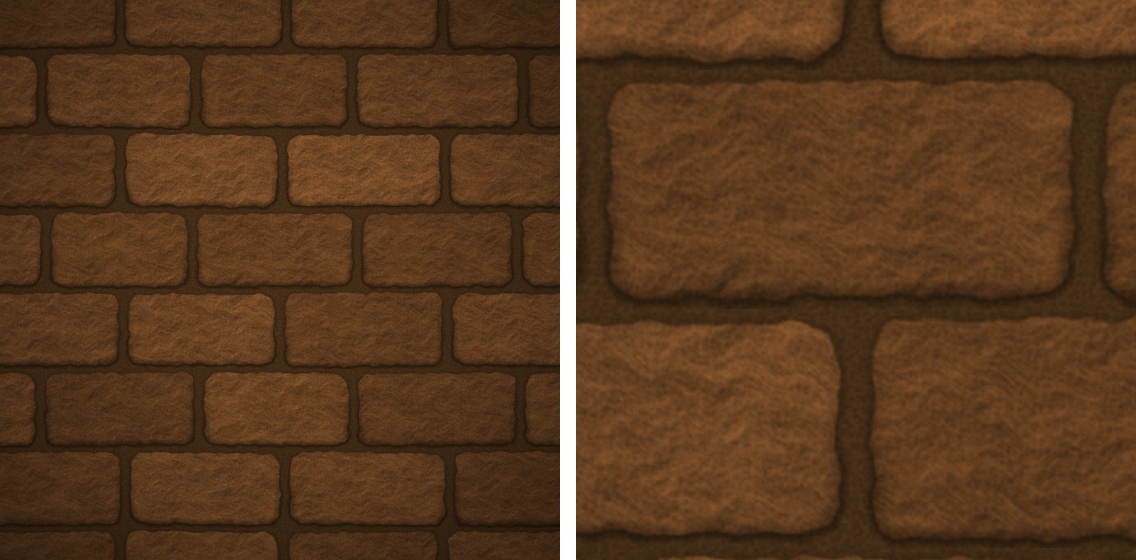
Left, the full canvas; right, a detail of the centre.
Write a three.js fragment shader that draws this texture.

```glsl
varying vec2 vUv;

vec2 hash2(vec2 p) {
  return fract(sin(vec2(dot(p, vec2(127.1, 311.7)), dot(p, vec2(269.5, 183.3)))) * 43758.5);
}

// Distance to the nearest scattered cell point
float cellular(vec2 p) {
  vec2 cell = floor(p);
  float nearest = 4.0;
  for (int y = -1; y <= 1; y++) {
    for (int x = -1; x <= 1; x++) {
      vec2 neighbour = cell + vec2(float(x), float(y));
      vec2 offset = neighbour + hash2(neighbour) - p;
      nearest = min(nearest, dot(offset, offset));
    }
  }
  return sqrt(nearest);
}

// Chipped stone relief, stretched sideways
float stoneHeight(vec2 p) {
  p += 0.006 * sin(p.yx * vec2(71.0, 53.0)) + 0.003 * sin(p.yx * 167.0 + 1.3);
  p = vec2(p.x + 0.35 * p.y, p.y * 1.35);
  float height = 0.0;
  float amplitude = 0.5;
  float scale = 24.0;
  for (int i = 0; i < 4; i++) {
    height += amplitude * cellular(p * scale + float(i) * 7.3);
    amplitude *= 0.56;
    scale *= 2.1;
  }
  return height;
}

// Uneven vertical joint in a staggered row
float jointX(float index, float row) {
  float stagger = mix(0.222, 0.07, mod(max(row, 0.0), 2.0));
  return stagger + 0.285 * index + 0.026 * (hash2(vec2(index, row) + 3.7).x - 0.5);
}

float roundedBox(vec2 p, vec2 halfSize, float radius) {
  vec2 q = abs(p) - halfSize + radius;
  return length(max(q, 0.0)) + min(max(q.x, q.y), 0.0) - radius;
}

void main() {
  // Row and brick lookup
  float row = floor((vUv.y - 0.0565) / 0.1421);
  float index = floor((vUv.x - jointX(0.0, row)) / 0.285);
  if (vUv.x < jointX(index, row)) index -= 1.0;
  else if (vUv.x > jointX(index + 1.0, row)) index += 1.0;
  vec2 id = vec2(index, row);
  vec2 random = hash2(id + 11.0);

  // Brick outline with worn edges
  float left = jointX(index, row);
  float right = jointX(index + 1.0, row);
  vec2 local = vUv - vec2(0.5 * (left + right), 0.0565 + 0.1421 * (row + 0.5));
  vec2 halfSize = vec2(0.5 * (right - left) - 0.0105, 0.0645 - 0.002 * random.x);
  local.y += (random.y - 0.5) * 0.03 * local.x;
  float wear = sin(vUv.x * 83.0 + row * 2.1) + sin(vUv.y * 97.0 + index * 3.0)
             + 0.7 * sin(vUv.x * 211.0 + vUv.y * 149.0);
  float edge = roundedBox(local, halfSize, 0.017 + 0.008 * random.y)
             + 0.0008 * wear + 0.004 * (cellular(vUv * 55.0) - 0.45);
  float side = clamp(local.y / halfSize.y, -1.0, 1.0);

  // Stone relief lit from the upper left
  float height = stoneHeight(vUv);
  float slope = height - stoneHeight(vUv + vec2(-0.0018, 0.0032));
  float grain = cellular(vUv * 230.0) - 0.45;
  float speckle = hash2(floor(vUv * 512.0)).x - 0.5;
  float patches = sin(vUv.x * 31.0 + 2.0 * sin(vUv.y * 43.0)) * sin(vUv.y * 57.0 + vUv.x * 19.0);

  vec3 stone = mix(vec3(0.385, 0.240, 0.122), vec3(0.415, 0.262, 0.138), random.x);
  stone *= 0.93 + 0.14 * random.y;
  if (index == 1.0 && row == 4.0) stone *= 1.16;
  stone *= 1.0 + 0.75 * clamp(slope, -0.25, 0.25) + 0.22 * (height - 0.5)
         + 0.05 * patches + 0.16 * grain + 0.09 * speckle;
  float bevel = smoothstep(-0.011, 0.0, edge);
  stone *= 1.0 + bevel * (0.17 * side - 0.16);

  // Mortar with contact shadows, deepest below each brick
  vec3 mortar = vec3(0.262, 0.172, 0.087) * (1.0 + 0.2 * grain + 0.12 * speckle);
  float shadow = 1.0 - smoothstep(0.0, 0.008, edge);
  mortar *= 1.0 - shadow * (0.27 - 0.15 * side);

  vec3 color = mix(stone, mortar, smoothstep(-0.0018, 0.0018, edge));

  // Light falling off toward the corners
  vec2 fromCenter = vUv - vec2(0.5, 0.54);
  color *= 1.05 - 0.92 * dot(fromCenter, fromCenter);
  gl_FragColor = vec4(color, 1.0);
}
```
